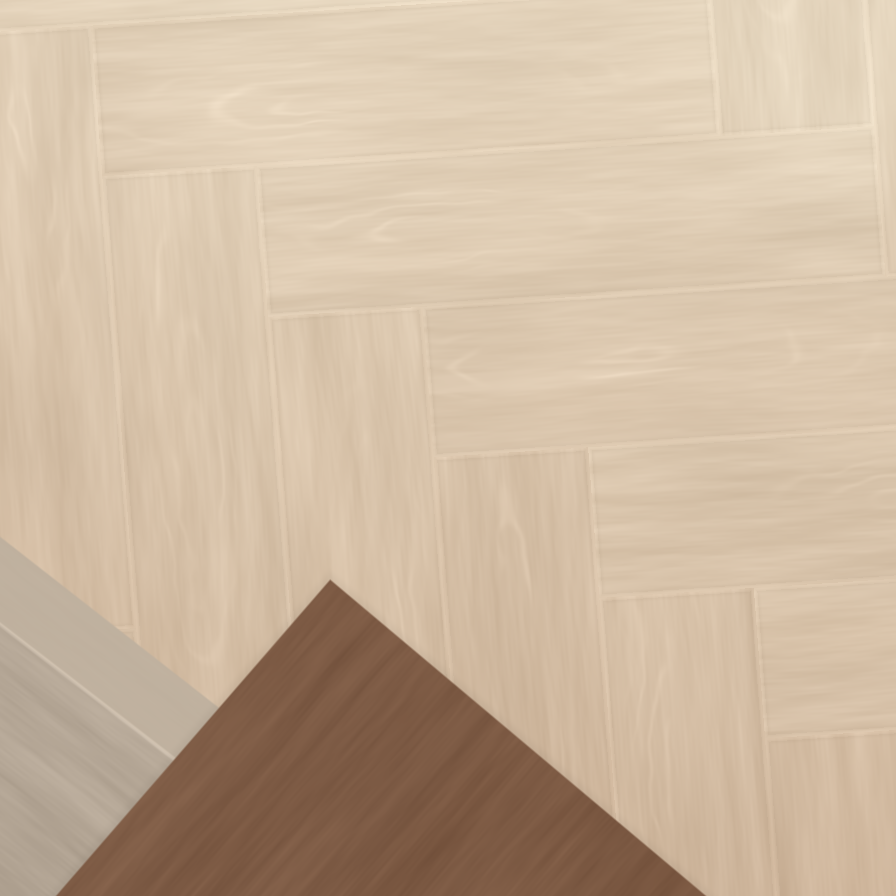
Reproduce this texture procedurally as a three.js fragment shader.

```glsl
// Pale oak herringbone floor with a dark brown board and a grey board lying on its lower left.
#define FLOOR_LIGHT vec3(0.888, 0.822, 0.728)
#define FLOOR_DARK vec3(0.795, 0.692, 0.590)
#define BROWN vec3(0.490, 0.355, 0.268)
#define GREY_BAND vec3(0.750, 0.693, 0.622)
#define GREY_WOOD vec3(0.715, 0.660, 0.595)
#define CELL vec2(0.1723, 0.1681)
#define CORNER vec2(0.1016, 0.0286)
#define SKEW vec2(0.075, 0.065)
#define GRAIN 0.075
#define SOFT 0.0014

varying vec2 vUv;

float hash(vec2 p) {
  return fract(sin(dot(p, vec2(127.1, 311.7))) * 43758.5453);
}

float noise(vec2 p) {
  vec2 i = floor(p), f = fract(p);
  f = f * f * (3.0 - 2.0 * f);
  return mix(mix(hash(i), hash(i + vec2(1.0, 0.0)), f.x),
             mix(hash(i + vec2(0.0, 1.0)), hash(i + 1.0), f.x), f.y);
}

// Signed distance to the line from a to b, positive on its left
float side(vec2 p, vec2 a, vec2 b) {
  vec2 d = normalize(b - a);
  return d.x * (p.y - a.y) - d.y * (p.x - a.x);
}

// Long fibres running along q.x, centred on zero
float fibres(vec2 q) {
  q.y += 0.05 * noise(q * vec2(0.9, 2.0));
  float sum = 0.0, weight = 0.42;
  vec2 scale = vec2(0.8, 9.0);
  for (int i = 0; i < 4; i++) {
    sum += weight * (noise(q * scale + float(i) * 17.3) - 0.5);
    scale *= vec2(2.0, 1.9);
    weight *= 0.8;
  }
  return sum;
}

// Nested pointed arches of a flat-sawn plank
float arches(vec2 q, float seed) {
  vec2 c = vec2(0.6 + 2.8 * hash(vec2(seed, 3.0)), 0.35 + 0.3 * hash(vec2(seed, 7.0)));
  vec2 d = (q - c) * vec2(0.16, 1.0);
  float warp = 0.09 * noise(q * vec2(2.0, 5.0) + seed) + 0.03 * noise(q * vec2(7.0, 12.0));
  float ring = 0.5 + 0.5 * sin(70.0 * (length(d) + warp));
  float patchy = smoothstep(0.35, 0.75, noise(q * vec2(1.5, 4.0) + seed * 3.0));
  return pow(ring, 5.0) * patchy * smoothstep(0.42, 0.08, length(d));
}

// Herringbone of 4:1 planks on a slightly skewed grid
vec3 herringbone(vec2 uv) {
  vec2 p = vec2(uv.x, 1.0 - uv.y) - CORNER;
  vec2 g = (p + vec2(-SKEW.x * p.y, SKEW.y * p.x)) / (1.0 + SKEW.x * SKEW.y) / CELL;
  vec2 cell = floor(g), f = fract(g);
  float step8 = mod(cell.x - cell.y + 0.5, 8.0) - 0.5;
  bool across = step8 < 3.75;
  vec2 q = across ? vec2(step8 + f.x, f.y) : vec2(7.0 - step8 + f.y, f.x);
  float lane = across ? cell.y : cell.x;
  float run = floor((cell.x - cell.y + 0.5) / 8.0);
  float seed = floor(100.0 * hash(vec2(lane + 31.0, run + (across ? 5.0 : 11.0))));

  // Room light: bright above, warmer and darker below
  float light = 0.16 + 0.86 * uv.y - 0.16 * smoothstep(0.3, 0.0, uv.x);
  light += 0.35 * smoothstep(0.35, 0.0, distance(uv, vec2(1.0)));
  light += across ? 0.06 : -0.02;
  light += 0.16 * (hash(vec2(seed, 1.0)) - 0.5);
  vec3 col = mix(FLOOR_DARK, FLOOR_LIGHT, clamp(light, 0.0, 1.15));

  // Grain, pale arches and faint joints
  col += GRAIN * fibres(q + vec2(seed, seed * 1.7)) * vec3(0.9, 1.0, 1.1);
  col += 0.032 * arches(q, seed) * vec3(1.0, 1.05, 1.1);
  float cross = noise(vec2(q.x * 1.1 + seed, q.y * 3.0));
  col += 0.03 * (cross - 0.5);
  float gap = min(min(q.x, 4.0 - q.x), min(q.y, 1.0 - q.y));
  col += 0.022 * smoothstep(0.022, 0.006, gap) - 0.02 * smoothstep(0.05, 0.02, gap) * step(0.022, gap);
  return col;
}

void main() {
  vec2 uv = vUv;
  vec3 col = herringbone(uv);

  // Grey board: plain band, pale seam, grained field
  float greyEdge = -side(uv, vec2(0.0, 0.401), vec2(0.238, 0.215));
  float seam = -side(uv, vec2(0.0, 0.303), vec2(0.193, 0.154));
  vec2 along = normalize(vec2(0.193, -0.149));
  vec2 gq = vec2(dot(uv, along), seam) * 6.0;
  vec3 band = GREY_BAND + 0.012 * fibres(gq * 2.0);
  vec3 field = GREY_WOOD + 0.09 * fibres(gq + 9.0) - 0.14 * max(seam - 0.05, 0.0);
  vec3 grey = mix(band, field, smoothstep(-SOFT, SOFT, seam));
  grey += 0.07 * smoothstep(0.0035, 0.0005, abs(seam));
  col = mix(col, grey, smoothstep(-SOFT, SOFT, greyEdge));

  // Brown board: a corner pointing up, grain parallel to its left edge
  vec2 apex = vec2(0.3685, 0.353);
  float leftIn = -side(uv, vec2(0.0625, 0.0), apex);
  float rightIn = -side(uv, apex, vec2(0.788, 0.0));
  float inside = min(leftIn, rightIn);
  vec2 rise = normalize(apex - vec2(0.0625, 0.0));
  vec2 bq = vec2(dot(uv, rise), leftIn) * 6.0;
  vec3 brown = BROWN + 0.085 * fibres(bq + 4.0) * vec3(1.0, 0.9, 0.8);
  brown += 0.025 * (noise(bq * vec2(0.8, 3.0)) - 0.5) - 0.04 * (uv.x - 0.35);
  col *= 1.0 - 0.04 * smoothstep(-0.012, 0.0, inside);
  col = mix(col, brown, smoothstep(-SOFT, SOFT, inside));

  gl_FragColor = vec4(col, 1.0);
}
```
